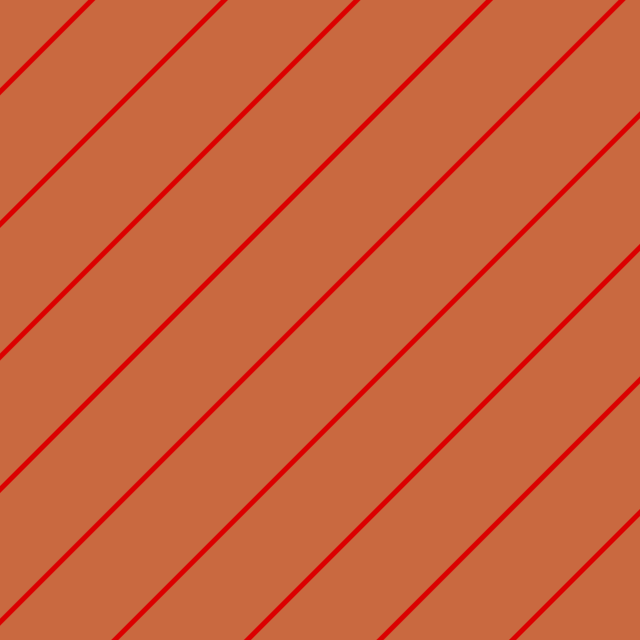
A WebGL 2 fragment shader for this pattern:

```glsl
#version 300 es
precision highp float;
// Thin red diagonal stripes, evenly spaced, on a flat terracotta ground.
// The distance across the stripes is folded by fract into one repeat,
// and the distance to that repeat's centre line gives the smooth edge.

uniform vec2 u_resolution;
out vec4 fragColor;

// Distance to the nearest of a set of parallel lines, spaced by period.
float lineDistance(float across, float period) {
    return abs(fract(across / period + 0.5) - 0.5) * period;
}

void main() {
    vec2 uv = gl_FragCoord.xy / u_resolution;
    float pixel = 1.0 / min(u_resolution.x, u_resolution.y);

    // Coordinate at right angles to the stripes, from the upper left corner
    float across = dot(uv - vec2(0.0, 1.0), vec2(1.0, -1.0)) * inversesqrt(2.0);
    float dist = lineDistance(across - 0.1015, 0.14648);

    // Stripe coverage, softened over one pixel
    float halfWidth = 0.0039;
    float stripe = 1.0 - smoothstep(-0.75 * pixel, 0.75 * pixel, dist - halfWidth);

    vec3 terracotta = vec3(0.79, 0.41, 0.25);
    vec3 red = vec3(0.86, 0.0, 0.0);
    fragColor = vec4(mix(terracotta, red, stripe), 1.0);
}
```
